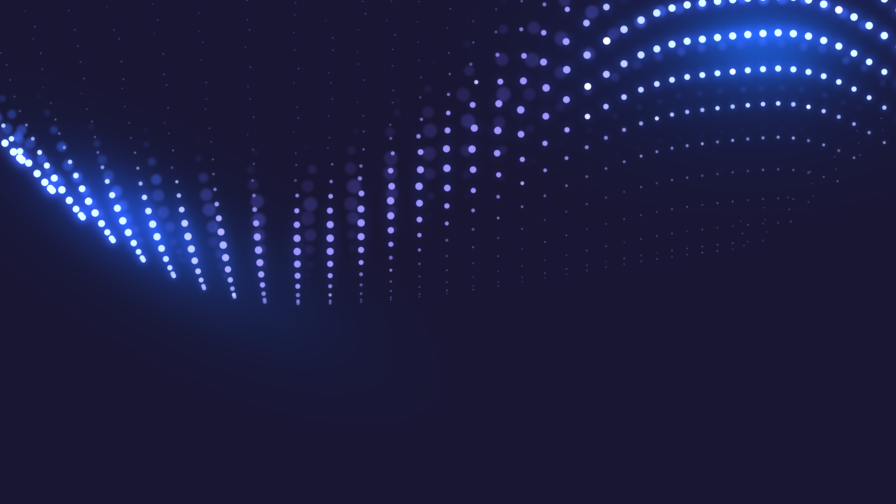
Write a WebGL 2 fragment shader that draws this background.

```glsl
#version 300 es
precision highp float;
// Draws a waving sheet of glowing dots over a dark indigo ground with blue light.
uniform vec2 u_resolution;
out vec4 fragColor;

const float HEIGHT = 4.32; // canvas height in scene units

float hash(vec2 p) {
  return fract(sin(dot(p, vec2(127.1, 311.7))) * 43758.5);
}

// Foot of each dot column: wide steps at the left, tighter at the right.
float columnX(float k) {
  float m = clamp(k, 0.0, 16.0);
  return 2.27 + 0.29 * k - 0.005 * m * m - 0.16 * max(k - 16.0, 0.0) + 0.03 * max(-k, 0.0);
}

// Lower rim of the sheet.
float rimY(float x) {
  float left = max(2.5 - x, 0.0), right = max(x - 6.6, 0.0);
  return 1.72 + 0.23 * left * left + 0.5 * smoothstep(2.7, 7.0, x) - 0.36 * right * right;
}

// Height at which the dots are largest.
float ridgeY(float x) {
  float left = max(2.5 - x, 0.0);
  return 2.17 + 2.0 * smoothstep(2.3, 6.0, x) + 0.16 * left * left;
}

// Elliptic glow with its long axis along dir.
float glow(vec2 p, vec2 center, vec2 dir, vec2 size) {
  vec2 d = p - center;
  vec2 q = vec2(dot(d, dir), dot(d, vec2(-dir.y, dir.x))) / size;
  return exp(-dot(q, q));
}

// Adds one layer of dots; back is 1 for the soft distant layer, 0 for the sharp one.
vec3 addDots(vec3 color, vec2 p, float back, float pixel) {
  for (float k = -8.0; k < 34.0; k++) {
    float footX = columnX(k * (1.0 + 0.35 * back));
    float reach = footX < 2.6 ? 1.4 : 0.5;
    if (footX > 8.3 || p.x > footX + 0.15 || p.x < footX - reach) continue;
    float spread = smoothstep(3.0, 5.9, footX);
    float spacing = mix(0.11, 0.33, spread) * (1.0 + 0.3 * back);

    for (float j = 0.0; j < 27.0; j++) {
      // Rows bunch at the rim, and fold back at the right end.
      float rise = spacing * (sqrt(j * j + 9.0) - 3.0) + 0.001 * (1.0 - spread) * j * j;
      float foldX = 6.38 + 0.2 * j;
      float over = max(footX - foldX, 0.0);
      if (over > 0.35) continue;
      float x = min(footX, foldX);
      float lean = 0.45 * max(2.6 - x, 0.0) * rise / (1.0 + 0.5 * rise);
      vec2 dotPos = vec2(x - lean - 0.1 * over, rimY(x) + rise + 0.8 * over + 0.15 * back);
      if (dotPos.y > HEIGHT + 0.2) break;

      float seed = hash(vec2(k, j + 40.0 * back));
      float fade = smoothstep(0.6, 1.8, rise) * (1.0 - spread);
      float jitter = 0.03 * back + 0.08 * fade;
      dotPos += jitter * (vec2(seed, hash(vec2(j, k))) - 0.5);
      vec2 d = p - dotPos;
      if (dot(d, d) > 0.03) continue;

      // Dots swell near the ridge and shrink away from it.
      float offset = (dotPos.y - ridgeY(x) - 0.3 * back) / mix(0.45, 0.9, spread);
      float size = exp(-offset * offset) * (1.0 - smoothstep(0.0, 0.1, over));
      float lit = smoothstep(4.5, 6.2, x) + 1.0 - smoothstep(1.0, 2.5, x);
      float radius = mix(0.006 + 0.026 * size, 0.01 + (0.05 - 0.015 * lit) * size, back);
      float blur = 0.5 * pixel + mix(0.004, 0.018, back);
      float dist = length(d);
      float disc = 1.0 - smoothstep(radius - blur, radius + blur, dist);
      float halo = exp(-dist * dist / (radius * radius * 5.0));

      vec3 sharpTint = mix(vec3(0.60, 0.55, 0.95), vec3(0.84, 0.97, 1.0), lit * sqrt(size));
      sharpTint = mix(sharpTint, vec3(1.0), step(0.96, seed) * size);
      vec3 softTint = mix(vec3(0.36, 0.33, 0.80), vec3(0.24, 0.40, 0.95), lit);
      float sharpAlpha = min(1.0, 0.15 + 0.25 * seed + 1.3 * size);
      float softAlpha = (0.35 + 0.3 * lit) * size * (0.6 + 0.4 * seed);
      vec3 tint = mix(sharpTint, softTint, back);
      color = mix(color, tint, disc * mix(sharpAlpha, softAlpha, back));
      color += vec3(0.10, 0.18, 0.50) * halo * size * (0.2 + 0.4 * lit) * (1.0 - back);
    }
  }
  return color;
}

void main() {
  float pixel = HEIGHT / u_resolution.y;
  vec2 p = gl_FragCoord.xy * pixel;

  // Ground and blue light
  vec3 color = vec3(0.095, 0.085, 0.195);
  vec2 slope = normalize(vec2(0.86, -0.5));
  color += vec3(0.03, 0.13, 0.38) * glow(p, vec2(1.1, 2.45), slope, vec2(0.75, 0.3));
  color += vec3(0.0, 0.06, 0.14) * glow(p, vec2(1.5, 2.2), slope, vec2(1.5, 0.55));
  color += vec3(0.02, 0.18, 0.42) * glow(p, vec2(6.55, 3.95), vec2(1.0, 0.0), vec2(0.65, 0.38));
  color += vec3(0.0, 0.06, 0.16) * glow(p, vec2(6.4, 3.85), vec2(1.0, 0.0), vec2(1.4, 0.8));

  // Soft dots behind, sharp dots in front
  color = addDots(color, p, 1.0, pixel);
  color = addDots(color, p, 0.0, pixel);
  fragColor = vec4(min(color, 1.0), 1.0);
}
```
